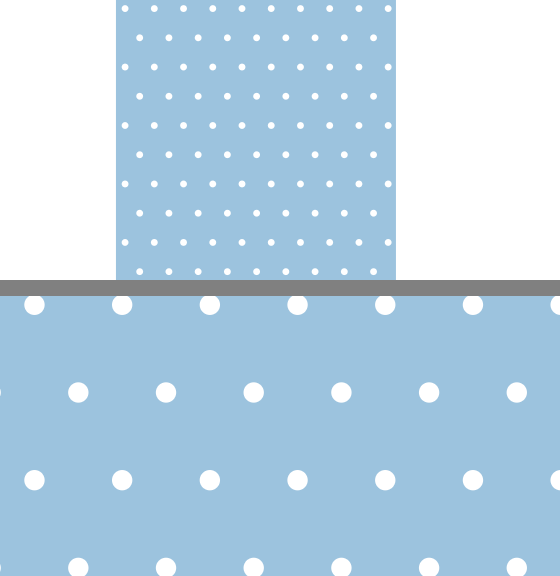
Top: the whole. Bottom: its middle third, enlarged.
Reproduce this pattern procedurally as a WebGL 1 fragment shader.

```glsl
precision highp float;
// Draws a square pale blue panel of staggered white polka dots on a white ground.

uniform vec2 u_resolution;

// Lengths are in canvas heights.
const float PANEL_LEFT = 0.4141;
const float PANEL_WIDTH = 1.0;
const float DOT_PITCH = 0.1044;
const float DOT_RADIUS = 0.0121;
const vec2 FIRST_DOT = vec2(0.0326, 0.0306); // from the panel's top left corner
const float ROW_SHIFT = 0.5;                 // odd rows, in pitches

const vec3 WHITE = vec3(1.0);
const vec3 BLUE = vec3(0.612, 0.765, 0.871);

// Signed distance to the nearest dot of the staggered lattice.
float dotDistance(vec2 p) {
  vec2 cell = (p - FIRST_DOT) / DOT_PITCH;
  float row = floor(cell.y + 0.5);
  cell.x -= ROW_SHIFT * mod(row, 2.0);
  vec2 offset = fract(cell + 0.5) - 0.5;
  return length(offset) * DOT_PITCH - DOT_RADIUS;
}

// Antialiased coverage of a shape from its signed distance.
float coverage(float dist, float pixel) {
  return clamp(0.5 - dist / pixel, 0.0, 1.0);
}

void main() {
  float pixel = 1.0 / u_resolution.y;
  vec2 p = gl_FragCoord.xy * pixel;

  // Panel coordinates run right and down from its top left corner.
  vec2 panelPos = vec2(p.x - PANEL_LEFT, 1.0 - p.y);
  float panelDist = abs(panelPos.x - 0.5 * PANEL_WIDTH) - 0.5 * PANEL_WIDTH;

  vec3 fabric = mix(BLUE, WHITE, coverage(dotDistance(panelPos), pixel));
  vec3 color = mix(WHITE, fabric, coverage(panelDist, pixel));
  gl_FragColor = vec4(color, 1.0);
}
```
